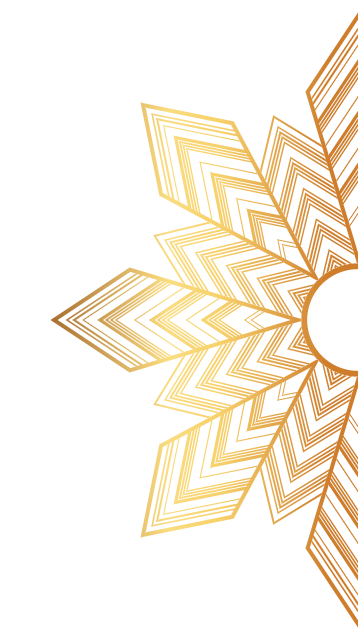
Give the GLSL for this background, as a Shadertoy shader.

```glsl
const float SECTOR = 0.78539816;   // eight petals
const float VIEW_HEIGHT = 7.68;
const vec2 RING = vec2(0.61, 0.68);
const vec2 TIP = vec2(3.69, 0.0);
const vec2 SHOULDER = vec2(2.74, 0.63);
const vec2 BASE = vec2(0.64, 0.0);

const vec3 BRONZE = vec3(0.66, 0.43, 0.19);
const vec3 PALE_GOLD = vec3(0.98, 0.86, 0.50);
const vec3 GOLD = vec3(0.97, 0.82, 0.42);
const vec3 COPPER = vec3(0.81, 0.49, 0.17);

// Pixel coverage of a half plane, positive inside
float inside(float depth, float px) {
    return clamp(depth / px + 0.5, 0.0, 1.0);
}

// Box-filtered coverage of a strip from start to start + width
float strip(float d, float start, float width, float px) {
    float low = max(d - 0.5 * px, start);
    float high = min(d + 0.5 * px, start + width);
    return max(high - low, 0.0) / px;
}

// Signed depth beside the line a-b, positive on its right
float sideDepth(vec2 p, vec2 a, vec2 b) {
    vec2 along = normalize(b - a);
    return dot(p - a, vec2(along.y, -along.x));
}

// Groups of strips (start, width), repeated between first and last
float stripGroups(float d, vec4 starts, vec4 widths, float period,
                  float first, float last, float px) {
    float ink = 0.0;
    for (int i = 0; i < 4; i++) {
        float local = d - first - starts[i];
        float cell = max(floor(local / period + 0.1), 0.0);
        ink += strip(local - cell * period, 0.0, widths[i], px);
    }
    return min(ink, 1.0) * inside(last - d, px);
}

// Chevrons of a long petal; d is the axial distance from its tip
float longChevrons(float d, float px) {
    float ink = stripGroups(d, vec4(0.18, 0.27, 0.33, 0.39),
        vec4(0.07, 0.04, 0.035, 0.03), 0.62, 0.38, 2.15, px);
    ink += stripGroups(d, vec4(0.0), vec4(0.025, 0.0, 0.0, 0.0),
        0.62, 0.38, 2.10, px);
    ink += strip(d, 0.18, 0.035, px) + strip(d, 0.26, 0.045, px);
    ink += strip(d, 2.32, 0.022, px) + strip(d, 2.40, 0.022, px);
    return min(ink, 1.0);
}

// Chevrons of a short petal
float shortChevrons(float d, float px) {
    float ink = strip(d, 0.0, 0.04, px);
    ink += stripGroups(d, vec4(0.0, 0.065, 0.13, 0.20),
        vec4(0.03, 0.04, 0.035, 0.03), 0.40, 0.14, 2.05, px);
    return min(ink, 1.0);
}

// Horizontal metallic gradient
vec3 metal(float x) {
    vec3 colour = mix(BRONZE, PALE_GOLD, clamp((x + 3.69) / 1.39, 0.0, 1.0));
    colour = mix(colour, GOLD, smoothstep(-2.3, -1.6, x));
    return mix(colour, COPPER, clamp((x + 1.65) / 1.30, 0.0, 1.0));
}

void mainImage(out vec4 fragColor, in vec2 fragCoord) {
    float px = VIEW_HEIGHT / iResolution.y;
    vec2 p = (fragCoord - iResolution.xy * vec2(1.0, 0.5)) * px;

    // Fold the plane onto half a petal
    float radius = length(p);
    float angle = atan(p.y, -p.x);
    angle = abs(mod(angle + 0.5 * SECTOR, SECTOR) - 0.5 * SECTOR);
    float between = 0.5 * SECTOR - angle;
    vec2 q = radius * vec2(cos(angle), sin(angle));
    vec2 s = radius * vec2(cos(between), sin(between));

    // Long petal: kite outline and chevrons
    float kite = min(sideDepth(q, SHOULDER, TIP), sideDepth(q, BASE, SHOULDER));
    float longSlope = (TIP.x - SHOULDER.x) / SHOULDER.y;
    float longDepth = TIP.x - q.x - q.y * longSlope;
    float longPx = px * length(vec2(1.0, longSlope));
    float ink = longChevrons(longDepth, longPx) * inside(kite, px);

    // Short petal: chevrons in the gap between two kites
    float shortSlope = 1.376;
    float shortDepth = 2.66 - s.x - s.y * shortSlope;
    float shortPx = px * length(vec2(1.0, shortSlope));
    ink += shortChevrons(shortDepth, shortPx) * inside(-kite, px);
    ink = max(ink, strip(kite, 0.0, 0.048, px));

    // Central ring
    ink *= inside(radius - RING.y, px);
    ink = max(ink, strip(radius, RING.x, RING.y - RING.x, px));

    fragColor = vec4(mix(vec3(1.0), metal(p.x), min(ink, 1.0)), 1.0);
}
```
